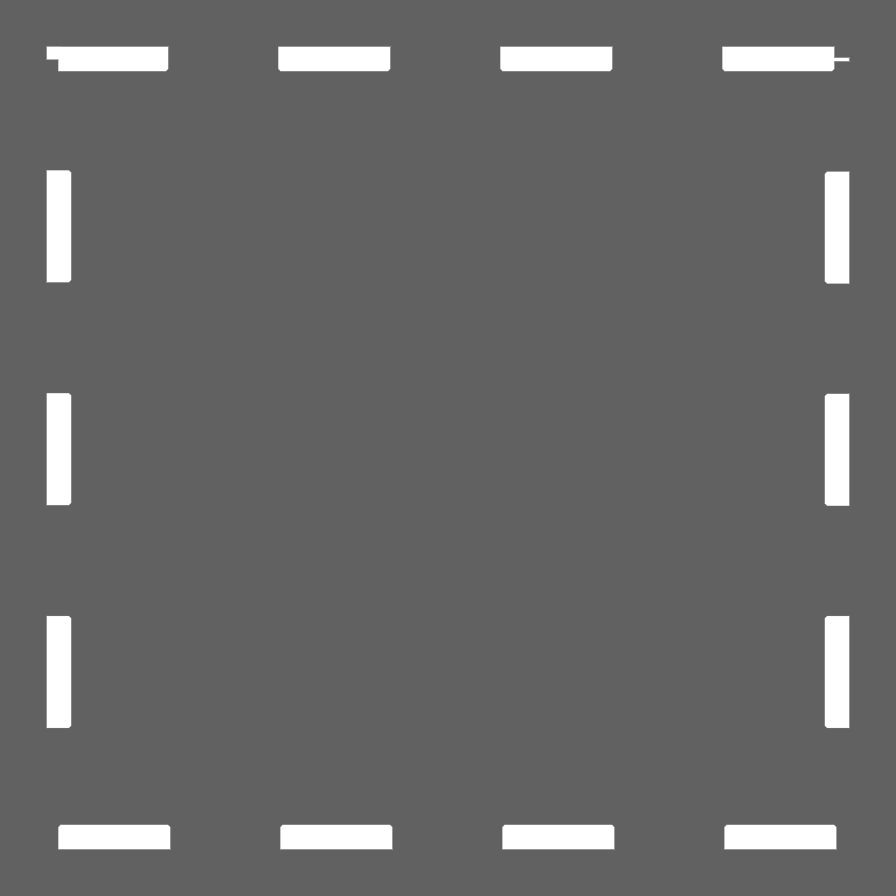
Give the GLSL for this pattern, as a three.js fragment shader.

```glsl
// Draws a square border of white dashes on a flat grey ground.
varying vec2 vUv;

float box(vec2 p, vec2 center, vec2 halfSize) {
  vec2 d = abs(p - center) - halfSize;
  return max(d.x, d.y);
}

// Row of dashes; p.x runs along the row, p.y points to the inside of the square.
float dashRow(vec2 p, float first, float pitch, float count) {
  float index = clamp(floor((p.x - first) / pitch + 0.5), 0.0, count - 1.0);
  p.x -= first + index * pitch;
  vec2 halfSize = vec2(0.0625, 0.0137);
  float bevel = (abs(p.x) + p.y - halfSize.x - halfSize.y + 0.0026) * 0.707;
  return max(box(p, vec2(0.0), halfSize), bevel);
}

void main() {
  vec3 ground = vec3(0.38);
  vec3 paint = vec3(1.0);
  vec2 near = vUv - 0.0658;
  vec2 far = 0.9342 - vUv;

  // Four sides
  float top = dashRow(vec2(vUv.x, far.y), 0.1253, 0.2478, 4.0);
  float bottom = dashRow(vec2(vUv.x, near.y), 0.1276, 0.2478, 4.0);
  float left = dashRow(vec2(vUv.y, near.x), 0.25, 0.2487, 3.0);
  float right = dashRow(vec2(vUv.y, far.x), 0.25, 0.248, 3.0);

  // Stepped start at the top left, thin tail at the top right
  top = max(top, 0.0651 - vUv.x);
  top = min(top, box(vUv, vec2(0.0599, 0.9408), vec2(0.0078, 0.0072)));
  top = min(top, box(vUv, vec2(0.9388, 0.9336), vec2(0.0091, 0.002)));

  float dist = min(min(top, bottom), min(left, right));
  float coverage = 1.0 - smoothstep(-0.0008, 0.0008, dist);
  gl_FragColor = vec4(mix(ground, paint, coverage), 1.0);
}
```
